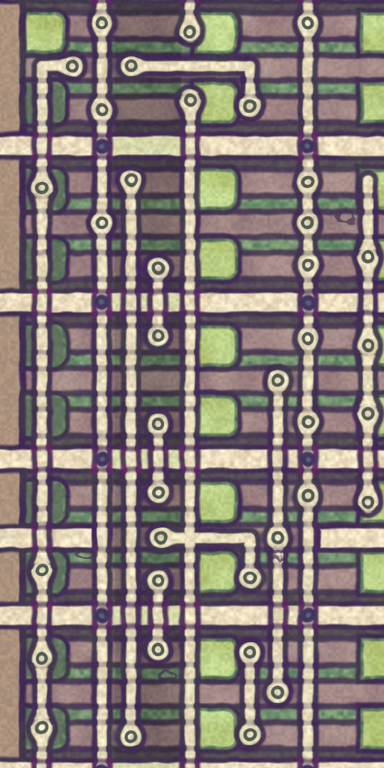
This pattern is drawn by a Shadertoy shader. Its source:

```glsl
float metal = 1e3;   // signed distance to the upper metal layer
float contact = 1e3; // distance to the nearest contact centre

float hash(vec2 p) {
    p = fract(p * vec2(0.1031, 0.113));
    p += dot(p, p.yx + 33.3);
    return fract((p.x + p.y) * p.x * 17.0);
}

float noise(vec2 p) {
    vec2 i = floor(p), f = fract(p);
    f = f * f * (3.0 - 2.0 * f);
    return mix(mix(hash(i), hash(i + vec2(1, 0)), f.x),
               mix(hash(i + vec2(0, 1)), hash(i + 1.0), f.x), f.y);
}

float smoothMin(float a, float b, float k) {
    float h = max(k - abs(a - b), 0.0) / k;
    return min(a, b) - h * h * k * 0.25;
}

float roundBox(vec2 p, vec2 halfSize, float r) {
    vec2 q = abs(p) - halfSize + r;
    return length(max(q, 0.0)) + min(max(q.x, q.y), 0.0) - r;
}

void track(vec2 p, vec2 a, vec2 b) {
    vec2 ab = b - a;
    float h = clamp(dot(p - a, ab) / dot(ab, ab), 0.0, 1.0);
    metal = min(metal, length(p - a - ab * h) - 5.4);
}

void pad(vec2 p, vec2 c) {
    float d = length(p - c);
    metal = smoothMin(metal, d - 10.8, 7.0);
    contact = min(contact, d);
}

void link(vec2 p, vec2 a, vec2 b) {
    track(p, a, b);
    pad(p, a);
    pad(p, b);
}

void wiring(vec2 p) {
    // Long vertical tracks
    track(p, vec2(42, 66), vec2(42, 800));
    track(p, vec2(102, -20), vec2(102, 800));
    track(p, vec2(190, -20), vec2(190, 32));
    track(p, vec2(190, 100), vec2(190, 800));
    track(p, vec2(308, -20), vec2(308, 800));
    track(p, vec2(368, 180), vec2(368, 502));
    // Bent tracks
    track(p, vec2(42, 66), vec2(72, 66));
    track(p, vec2(131, 66), vec2(250, 66));
    track(p, vec2(250, 66), vec2(250, 106));
    track(p, vec2(161, 538), vec2(250, 538));
    track(p, vec2(250, 538), vec2(250, 578));
    // Straight links
    link(p, vec2(42, 188), vec2(42, 570));
    link(p, vec2(42, 658), vec2(42, 728));
    link(p, vec2(102, 23), vec2(102, 110));
    link(p, vec2(131, 180), vec2(131, 737));
    link(p, vec2(250, 652), vec2(250, 735));
    link(p, vec2(278, 380), vec2(278, 692));
    for (float k = 0.0; k < 3.0; k++) {
        vec2 row = vec2(0, 156.5 * k);
        link(p, vec2(158, 268) + row, vec2(158, 336) + row);
        if (k < 2.0) {
            link(p, vec2(308, 182) + row, vec2(308, 265) + row);
            link(p, vec2(368, 257) + row, vec2(368, 345.5) + row);
        }
    }
    // Single contacts
    pad(p, vec2(72, 66));  pad(p, vec2(131, 66)); pad(p, vec2(102, 223));
    pad(p, vec2(190, 32)); pad(p, vec2(190, 100)); pad(p, vec2(250, 106));
    pad(p, vec2(308, 23)); pad(p, vec2(308, 223)); pad(p, vec2(308, 496));
    pad(p, vec2(161, 538)); pad(p, vec2(278, 538)); pad(p, vec2(250, 578));
}

void mainImage(out vec4 fragColor, in vec2 fragCoord) {
    vec2 p = fragCoord / iResolution.y * 768.0;
    p.y = 768.0 - p.y;
    float grain = noise(p * 0.22), cloud = noise(p * 0.045);
    p += 1.6 * (vec2(noise(p * 0.09), noise(p * 0.09 + 40.0)) - 0.5);
    vec3 ink = mix(vec3(0.25, 0.15, 0.34), vec3(0.26, 0.23, 0.30), cloud);
    vec3 shade = mix(vec3(0.33, 0.27, 0.34), vec3(0.36, 0.35, 0.34), grain);

    // Mirrored cell rows: t grows from the row centre to the rail
    float t = abs(mod(p.y - 146.0, 156.5) - 78.25);
    vec3 col = mix(vec3(0.58, 0.47, 0.48), vec3(0.68, 0.58, 0.56), cloud);
    vec3 green = mix(vec3(0.34, 0.49, 0.37), vec3(0.55, 0.66, 0.50), grain);
    col = mix(col, green, smoothstep(9.0, 3.0, abs(t - 20.5)));
    col = mix(col, shade, smoothstep(53.0, 57.0, t));
    float seam = min(min(abs(t - 12.5), abs(t - 28.5)), abs(t - 55.0));
    col = mix(col, mix(ink, shade, 0.3), 0.95 * smoothstep(5.0, 1.2, seam));
    float busy = smoothstep(112.0, 116.0, p.x) * smoothstep(184.0, 180.0, p.x);
    col *= 1.0 - 0.2 * busy;

    // Diffusion blocks, rounded on one side only
    float column = floor(p.x / 166.0);
    float center = 43.0 + 172.0 * column - 6.0 * max(column - 1.0, 0.0);
    vec2 b = vec2(p.x - center, t - 35.0);
    float block = max(roundBox(b + vec2(12, 0), vec2(34, 20), 10.0), -b.x - 20.0);
    vec3 lime = mix(vec3(0.67, 0.73, 0.42), vec3(0.77, 0.86, 0.58), cloud);
    if (column < 1.0 && p.y > 60.0) lime = vec3(0.38, 0.45, 0.37);
    col = mix(col, ink, smoothstep(7.0, 3.0, block));
    col = mix(col, green * 0.85, smoothstep(2.0, -1.0, block));
    col = mix(col, lime, smoothstep(-1.0, -4.0, block));

    // Bare left margin
    col = mix(col, vec3(0.67, 0.57, 0.49), smoothstep(21.0, 18.0, p.x));
    col = mix(col, ink, smoothstep(5.0, 1.5, abs(p.x - 23.0)));

    // Horizontal rails
    float rail = 78.25 - t - 9.8;
    float extra = max(abs(p.y - 538.0) - 9.8, 114.0 - abs(p.x - 206.0));
    rail = min(rail, extra);
    vec3 cream = mix(vec3(0.87, 0.80, 0.68), vec3(0.97, 0.93, 0.81), grain);
    vec3 sheen = vec3(0.75, 0.83, 0.57);
    col = mix(col, ink, smoothstep(6.5, 2.5, rail));
    col = mix(col, mix(cream, sheen, 0.45 * busy), smoothstep(1.0, -1.8, rail));

    // Tracks with dark flanks, pinched where they step over lower layers
    wiring(p);
    float step1 = smoothstep(4.5, 0.5, abs(rail - 1.0));
    float step2 = smoothstep(4.5, 1.0, seam) * step(0.0, rail);
    float free = smoothstep(6.0, 11.0, contact);
    float edge = metal + 1.2 * max(step1, step2) * free;
    vec3 flank = mix(ink, vec3(0.50, 0.08, 0.48), 0.6 * smoothstep(9.0, 2.0, abs(rail)) * cloud);
    col = mix(col, flank, 0.94 * smoothstep(6.8, 3.2, metal));
    vec3 top = mix(cream, sheen, 0.4 * smoothstep(-3.5, -0.5, edge));
    float dip = max(0.65 * step1, 0.3 * step2) * free;
    col = mix(col, mix(top, ink, dip), smoothstep(1.0, -1.6, edge));
    col = mix(col, vec3(0.28, 0.33, 0.30), 0.95 * smoothstep(2.6, 0.8, abs(contact - 4.8)));

    // Vias joining the rails to two of the tracks
    float via = length(vec2(min(abs(p.x - 102.0), abs(p.x - 308.0)), 78.25 - t));
    col = mix(col, vec3(0.27, 0.20, 0.38), smoothstep(9.5, 6.0, via));
    col = mix(col, vec3(0.32, 0.40, 0.45), smoothstep(4.0, 1.0, via));

    // Sparse debris and surface mottling
    vec2 id = floor(p / 64.0);
    vec2 q = p - (id + 0.3 + 0.4 * vec2(hash(id), hash(id + 9.0))) * 64.0;
    float chip = abs(length(q * vec2(0.6, 1.0)) - 5.0 + 5.0 * (noise(p * 0.2) - 0.5));
    col = mix(col, ink, 0.7 * step(0.88, hash(id + 21.0)) * smoothstep(2.2, 0.6, chip));
    col *= 0.94 + 0.13 * noise(p * 0.35 + 7.0);
    fragColor = vec4(col, 1.0);
}
```
